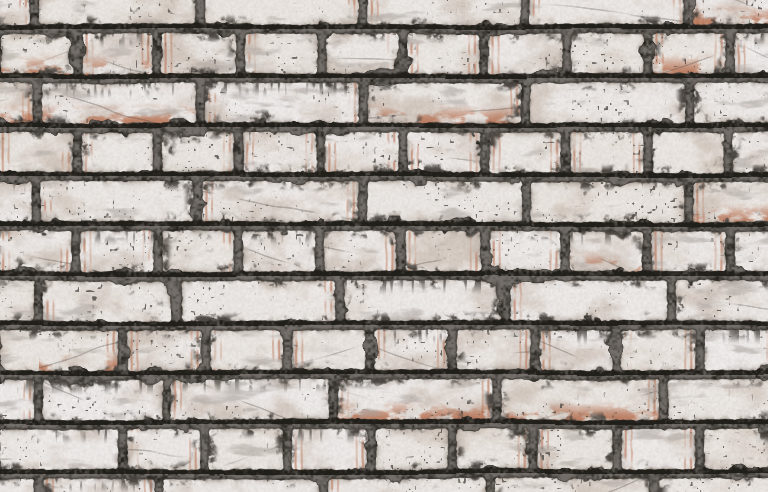
Reproduce this texture procedurally as a Shadertoy shader.

```glsl
const vec3 WHITEWASH = vec3(.91, .893, .88);
const vec3 STONE = vec3(.79, .74, .70);
const vec3 GRIME = vec3(.30, .28, .26);
const vec3 RUST = vec3(.72, .45, .33);
const vec3 MORTAR_DARK = vec3(.13, .12, .10);
const vec3 MORTAR_LIGHT = vec3(.45, .43, .41);

float hash(vec2 p) {
    vec3 q = fract(p.xyx * .1031);
    q += dot(q, q.yzx + 33.33);
    return fract((q.x + q.y) * q.z);
}

float noise(vec2 p) {
    vec2 i = floor(p), f = fract(p);
    f *= f * (3. - 2. * f);
    return mix(mix(hash(i), hash(i + vec2(1, 0)), f.x),
               mix(hash(i + vec2(0, 1)), hash(i + 1.), f.x), f.y);
}

float fbm(vec2 p) {
    float sum = 0., amp = .53;
    for (int i = 0; i < 4; i++) {
        sum += amp * noise(p);
        p = mat2(1.6, 1.2, -1.2, 1.6) * p + 7.3;
        amp *= .5;
    }
    return sum;
}

float roundBox(vec2 p, vec2 halfSize, float radius) {
    vec2 q = abs(p) - halfSize + radius;
    return length(max(q, 0.)) + min(max(q.x, q.y), 0.) - radius;
}

// Joint positions left and right of x; the lower courses start with cut bricks
vec3 findBrick(float x, float row) {
    bool headers = mod(row, 2.) > .5, lower = row > 5.5;
    float pitch = (headers ? 1. : 2.) * (lower ? 1.668 : 1.65);
    float first = lower ? (headers ? 2.48 : 3.55 - .08 * (row - 6.))
                        : (headers ? 1.55 : .73);
    float i = floor((x - first) / pitch);
    vec2 joints = first + pitch * vec2(i, i + 1.);
    joints += .07 * (vec2(hash(vec2(i, row)), hash(vec2(i + 1., row))) - .5);
    if (lower && x < first) {
        joints = vec2(-.1, first);
        if (!headers) joints = x < .78 ? vec2(-2., .78) : vec2(.78, first);
        i = -1. - step(.78, x);
    }
    return vec3(joints, i);
}

vec3 mortarColor(vec2 p, float d, float rowY) {
    float grain = .6 * fbm(p * vec2(4, 7)) + .4 * noise(p * 19.);
    float light = smoothstep(.2, .82, grain + .15 - .4 * smoothstep(.84, .95, rowY));
    light *= .55 + .45 * smoothstep(0., .07, d);
    return mix(MORTAR_DARK, MORTAR_LIGHT, light);
}

vec3 brickColor(vec2 p, vec2 local, vec2 halfSize, vec2 id, float d) {
    float h = hash(id + 17.), h2 = hash(id + 41.);
    float cloud = fbm(p * vec2(1.3, 2.) + h * 20.), rough = fbm(p * 6. + 3.);

    // Painted face, patchy tint and grimy rim
    vec3 col = WHITEWASH + (h - .5) * vec3(.02, .025, .04);
    col = mix(col, STONE, .75 * smoothstep(.46, .8, cloud + .12 * (h2 - .5)));
    col *= 1. + .05 * (noise(p * 25.) - .5);
    col = mix(col, STONE * .8, exp(d * 22.) * smoothstep(.3, .65, rough));

    // Rust lines beside the ends, mostly on headers
    for (float side = -1.; side < 2.; side += 2.) {
        float inset = halfSize.x - side * local.x + .02 * (noise(p * 5.) - .5);
        float lines = smoothstep(.04, .005, abs(inset - .08))
                    + .7 * smoothstep(.035, .005, abs(inset - .2));
        float present = step(halfSize.x > 1. ? .72 : .35, hash(id + 5. * side + 60.));
        col = mix(col, RUST, .6 * present * lines * smoothstep(.15, .7, noise(p * vec2(3, 5))));
    }

    // Rust stain along the bottom of a few bricks
    float stain = step(.9, h2) * smoothstep(-.05, .4, local.y);
    col = mix(col, RUST, .85 * stain * smoothstep(.42, .65, fbm(p * vec2(3, 6))));

    // Drips from the top edge
    float drip = step(.78, h) * smoothstep(-.08, -.38, local.y);
    col = mix(col, GRIME, .75 * drip * smoothstep(.58, .85, noise(p * vec2(14, 3))));

    // Dark scabs near the edges, scattered pits
    float scab = smoothstep(.56, .68, fbm(p * 2.6 + 31.)) * smoothstep(-.22, -.03, d);
    col = mix(col, GRIME, scab * smoothstep(.35, .6, rough));
    float pits = smoothstep(.82, .95, noise(p * 17.)) * smoothstep(.45, .65, fbm(p * 1.7 + 50.));
    col = mix(col, GRIME, .8 * pits);

    // Hairline scratch and pale grey smear
    float scratch = abs(local.y - (h - .5) * local.x - .4 * (h2 - .5) - .06 * noise(p * 2.));
    col = mix(col, GRIME, .3 * step(.6, h2) * smoothstep(.025, .005, scratch)
                          * smoothstep(.4, .7, noise(p * 1.5 + 8.)));
    float smear = smoothstep(.62, .8, fbm(p * vec2(1.2, 4.) + 77.));
    return mix(col, vec3(.66, .63, .61), .55 * smear);
}

void mainImage(out vec4 fragColor, in vec2 fragCoord) {
    // One unit is one course; y runs downward
    float px = 9.96 / iResolution.y;
    vec2 p = vec2(fragCoord.x, iResolution.y - fragCoord.y) * px;
    p.y += .41 + .05 * (noise(p * .5) - .5);

    float row = floor(p.y), rowY = fract(p.y);
    vec3 brick = findBrick(p.x, row);
    vec2 halfSize = vec2(.5 * (brick.y - brick.x) - .095, .402);
    vec2 local = vec2(p.x - .5 * (brick.x + brick.y), rowY - .5);

    // Uneven outline with occasional chips
    float d = roundBox(local, halfSize, .06);
    d += .05 * (fbm(p * 4.) - .5) + .025 * (noise(p * 16.) - .5);
    d += .1 * smoothstep(.62, .78, fbm(p * 2. + 9.));

    vec3 face = brickColor(p, local, halfSize, vec2(brick.z, row), d);
    vec3 col = mix(face, mortarColor(p, d, rowY), smoothstep(-.8 * px, .8 * px, d));
    fragColor = vec4(col, 1.);
}
```
